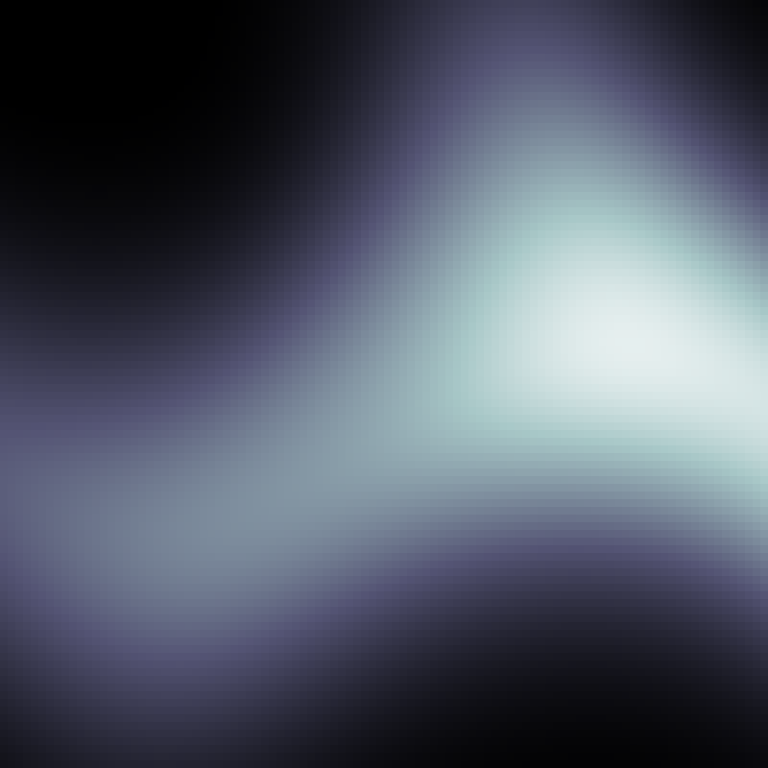
This background is drawn by a WebGL 1 fragment shader. Its source:

```glsl
precision highp float;
// A cold, smoky heat map: one luminous ridge winds across a dark field.
// Each column is a bell curve around a sinusoidal crest, with its own height
// and upper spread; the value is sampled on a coarse grid and tinted blue-grey.

uniform vec2 u_resolution;

#define GRID_CELLS 100.0    // cells along each side
#define CREST_LEVEL 0.43    // mean height of the ridge line
#define CREST_SWING 0.122   // how far the ridge line rises and dips
#define CREST_DIP_X 0.18    // where the ridge line is lowest
#define CREST_SPAN 0.6      // distance from dip to summit
#define LOWER_SPREAD 0.2    // softness below the ridge
#define UPPER_SPREAD 0.19   // least softness above the ridge
#define PLUME_X 0.62        // centre of the rising plume
#define PLUME_SPREAD 0.1    // extra upward softness in the plume
#define TOP_GLOW 0.08       // faint glow where the plume leaves the canvas
#define BLACK_POINT 0.01    // value cut off to deepen the shadows

const float PI = 3.14159;

float bell(float x, float center, float spread) {
    float d = (x - center) / spread;
    return exp(-0.5 * d * d);
}

// Snap to cell centres, blending across one pixel at each cell border.
vec2 snapToGrid(vec2 uv) {
    vec2 pixel = GRID_CELLS / u_resolution;
    vec2 p = uv * GRID_CELLS - 0.5 * pixel;
    vec2 border = smoothstep(1.0 - min(pixel, 1.0), vec2(1.0), fract(p));
    return (floor(p) + border + 0.5) / GRID_CELLS;
}

float ridgeCrest(float x) {
    return CREST_LEVEL - CREST_SWING * cos(PI * (x - CREST_DIP_X) / CREST_SPAN);
}

// Brightness along the ridge: a steady climb with a faint and a strong swell.
float ridgeHeight(float x) {
    return 0.4 + 0.43 * x
        + 0.05 * bell(x, 0.22, 0.15)
        + 0.195 * bell(x, 0.77, 0.15);
}

float field(vec2 p) {
    float crest = ridgeCrest(p.x);
    float above = UPPER_SPREAD + PLUME_SPREAD * bell(p.x, PLUME_X, 0.17);
    float spread = p.y > crest ? above : LOWER_SPREAD;
    float ridge = ridgeHeight(p.x) * bell(p.y, crest, spread);
    float glow = TOP_GLOW * bell(p.x, 0.6, 0.15) * bell(p.y, 1.0, 0.15);
    return clamp(ridge + glow - BLACK_POINT, 0.0, 1.0);
}

// Grey ramp whose blue, green and red channels gain a lift in turn.
vec3 coldTint(float value) {
    vec3 liftStart = vec3(0.75, 0.375, 0.0);
    vec3 liftLength = vec3(0.25, 0.375, 0.375);
    vec3 lift = clamp((value - liftStart) / liftLength, 0.0, 1.0);
    return (7.0 * value + lift) / 8.0;
}

void main() {
    vec2 uv = gl_FragCoord.xy / u_resolution;
    gl_FragColor = vec4(coldTint(field(snapToGrid(uv))), 1.0);
}
```
